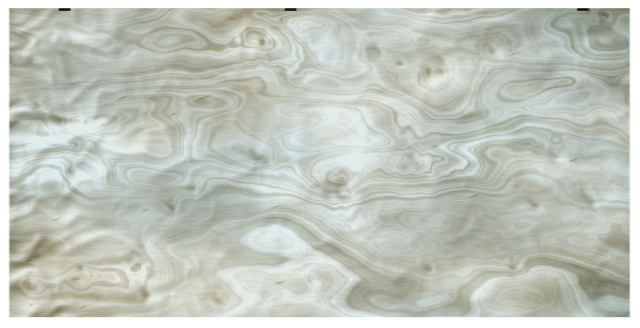
A Shadertoy shader for this texture:

```glsl
#define DARK_WOOD vec3(0.545, 0.557, 0.483)
#define PALE_WOOD vec3(0.852, 0.885, 0.866)
#define WARM_TINT vec3(0.050, 0.002, -0.045)
#define TAB_COLOR vec3(0.06, 0.07, 0.08)
#define SHEET_MIN vec2(0.0145, 0.033)
#define SHEET_MAX vec2(0.984, 0.975)
#define KNOTS 30
#define FLECKS 14
#define BASE_TONE 0.70
#define GRAIN_CONTRAST 0.36
#define RELIEF_DEPTH 3.4

vec2 hash2(vec2 p) {
    vec3 q = fract(p.xyx * vec3(0.1031, 0.1030, 0.0973));
    q += dot(q, q.yzx + 33.33);
    return fract((q.xx + q.yz) * q.zy);
}

float corner(vec2 cell, vec2 offset) {
    float angle = 6.2832 * hash2(cell).x;
    return dot(vec2(cos(angle), sin(angle)), offset);
}

// Gradient noise, centred on zero
float noise(vec2 p) {
    vec2 i = floor(p), f = p - i;
    vec2 u = f * f * f * (f * (f * 6.0 - 15.0) + 10.0);
    vec2 e = vec2(1.0, 0.0);
    return mix(mix(corner(i, f), corner(i + e, f - e), u.x),
               mix(corner(i + e.yx, f - e.yx), corner(i + 1.0, f - 1.0), u.x), u.y);
}

// Growth field whose contours are the veneer figure
float growth(vec2 p) {
    vec2 q = p + 0.03 * vec2(noise(p * vec2(4.0, 7.0) + 31.0), noise(p * vec2(5.0, 6.0) + 57.0));
    return 3.4 * q.y + 1.5 * noise(q * vec2(1.7, 5.0) + 4.0)
         + 0.50 * noise(q * vec2(4.2, 10.0) + 19.0)
         + 0.10 * noise(q * vec2(13.0, 20.0) + 8.0);
}

// One layer of rings, faded where it gets too fine to draw
float rings(float field, float frequency, float slope) {
    float fade = 1.0 / (1.0 + pow(slope * frequency * 1.1, 2.0));
    return fade * noise(vec2(field * frequency, frequency + 0.5));
}

// Rounded blisters of the wavy surface
float blister(vec2 p) {
    p += 0.06 * vec2(noise(p * 7.0 + 3.0), noise(p * 8.0 + 41.0));
    float broad = noise(p * vec2(4.5, 7.0) + 12.0), small = noise(p * vec2(11.0, 15.0) + 25.0);
    return sqrt(broad * broad + 0.002) + 0.4 * sqrt(small * small + 0.004);
}

float box(vec2 p, vec2 low, vec2 high, float blur) {
    vec2 inside = min(p - low, high - p);
    return smoothstep(-blur, blur, min(inside.x, inside.y));
}

void mainImage(out vec4 fragColor, in vec2 fragCoord) {
    vec2 uv = fragCoord / iResolution.xy;
    vec2 p = fragCoord / iResolution.y;
    float aspect = iResolution.x / iResolution.y;
    float pixel = 1.0 / iResolution.y;

    // Knots swell the figure and leave dark crescents
    float field = growth(p), knotShade = 0.0;
    for (int i = 0; i < KNOTS; i++) {
        vec2 seed = vec2(float(i) * 3.7 + 5.0, 11.0);
        vec2 center = (0.05 + 0.9 * hash2(seed)) * vec2(aspect, 1.0);
        float radius = mix(0.010, 0.036, pow(hash2(seed + 70.0).x, 1.5));
        vec2 d = (p - center) / radius;
        d += 1.1 * vec2(noise(p * 26.0 + seed), noise(p * 30.0 - seed));
        d = vec2(d.x + 0.5 * d.y, d.y) * vec2(0.85, 0.9);
        float r2 = dot(d, d);
        field += 0.28 * exp(-0.22 * r2);
        knotShade += 0.42 * exp(-0.9 * r2) * (d.x - d.y) - 0.36 * exp(-2.2 * r2);
    }

    // Thin slanted mineral flecks
    float flecks = 0.0;
    for (int i = 0; i < FLECKS; i++) {
        vec2 seed = vec2(float(i) * 5.3, 93.0);
        vec2 d = p - (0.04 + 0.92 * hash2(seed)) * vec2(aspect, 1.0);
        float size = mix(0.006, 0.020, hash2(seed + 9.0).y);
        d.y -= 0.35 * d.x;
        flecks += exp(-pow(d.x / size, 2.0) - pow(d.y / 0.003, 2.0));
    }

    // Rings from broad to fine, clearer in some places, and short fibres
    float slope = fwidth(field);
    float clarity = clamp(1.0 + 1.3 * noise(p * vec2(2.5, 4.0) + 88.0), 0.4, 1.6);
    float grain = 0.55 * rings(field, 3.0, slope) + 0.85 * rings(field, 8.0, slope)
                + 0.95 * rings(field, 19.0, slope) + 0.70 * rings(field, 37.0, slope);
    float fibre = noise(p * vec2(26.0, 110.0)) + 0.7 * noise(p * vec2(100.0, 130.0));

    // Surface relief, strongest along the left side
    vec2 lightStep = vec2(-0.010, 0.010);
    float relief = blister(p + lightStep) - blister(p);
    relief *= RELIEF_DEPTH * mix(0.30, 1.0, smoothstep(0.50, 0.05, p.x));

    // Uneven light with dim edges and a pale band
    vec2 q = 2.0 * uv - 1.0;
    vec2 drift = p + 0.06 * vec2(noise(p * 5.0), noise(p * 6.0 + 9.0));
    float light = 0.50 * noise(drift * vec2(1.3, 2.2) + 7.0)
                + 0.42 * noise(drift * vec2(2.4, 6.5) + 15.0)
                + 0.26 * noise(drift * vec2(6.0, 13.0) + 47.0)
                - 0.36 * pow(abs(q.x), 4.0) - 0.16 * pow(abs(q.y), 4.0);
    float paleBand = exp(-pow((uv.y - 0.53) / 0.09, 2.0)) * smoothstep(0.75, 0.2, uv.x);
    light += 0.16 * paleBand - 0.08 * smoothstep(0.45, 0.95, uv.x);

    float tone = BASE_TONE + GRAIN_CONTRAST * clarity * grain + 0.09 * fibre
               + relief + knotShade + light - 0.45 * flecks;
    tone = clamp(tone, -0.5, 1.12);
    vec3 color = mix(DARK_WOOD, PALE_WOOD, tone);
    float warmth = 0.10 + 0.9 * noise(p * vec2(2.0, 4.0) + 63.0) - 0.5 * rings(field, 8.0, slope)
                 + 0.35 * (0.4 - uv.x) - 0.45 * paleBand - 0.4 * min(knotShade, 0.0);
    color += WARM_TINT * warmth;

    // Dark tabs on the top edge, then the white surround
    for (int i = 0; i < 3; i++) {
        float x = 0.101 + 0.353 * float(i) + 0.104 * float(i / 2);
        color = mix(color, TAB_COLOR, box(uv, vec2(x - 0.009, 0.967), vec2(x + 0.009, 0.99), 0.7 * pixel));
    }
    float sheet = box(uv, SHEET_MIN, SHEET_MAX, 0.7 * pixel);
    fragColor = vec4(mix(vec3(1.0), clamp(color, 0.0, 1.0), sheet), 1.0);
}
```
